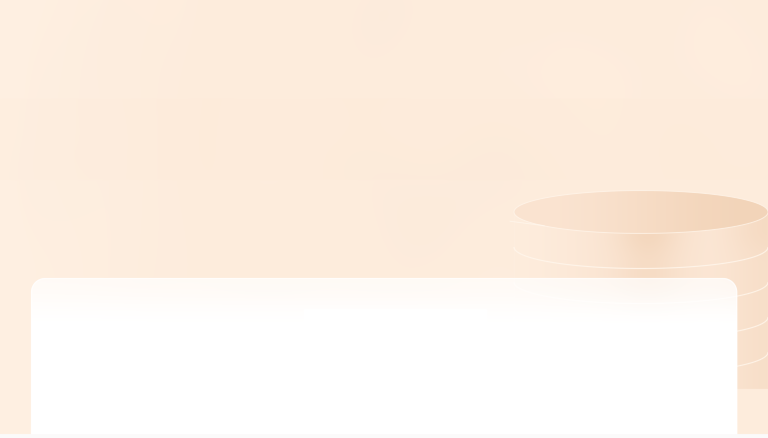
Give the GLSL for this background, as a WebGL 1 fragment shader.

```glsl
precision highp float;
uniform vec2 u_resolution;

const vec3 PEACH = vec3(0.992, 0.925, 0.863);
const vec3 PALE_PEACH = vec3(0.996, 0.937, 0.882);
const vec3 SAND = vec3(0.949, 0.831, 0.725);
const vec3 BLUSH = vec3(0.980, 0.890, 0.816);
const vec3 CREAM = vec3(1.0, 0.965, 0.925);
const vec3 FOOTER = vec3(0.985, 0.980, 0.980);

// Coverage of a signed distance, with an edge of the given softness
float fill(float d, float soft) {
  return 1.0 - smoothstep(-soft, soft, d);
}

float stroke(float d, float width, float soft) {
  return fill(abs(d) - width, soft);
}

float roundedBox(vec2 p, vec2 halfSize, float radius) {
  vec2 q = abs(p) - halfSize + radius;
  return length(max(q, 0.0)) + min(max(q.x, q.y), 0.0) - radius;
}

float ellipse(vec2 p, vec2 radii) {
  float k = max(length(p / radii), 0.001);
  return k * (k - 1.0) / max(length(p / (radii * radii)), 0.0001);
}

// Gradient noise
vec2 gradientAt(vec2 cell) {
  float angle = 6.2832 * fract(sin(dot(cell, vec2(127.1, 311.7))) * 4375.85);
  return vec2(cos(angle), sin(angle));
}

float corner(vec2 cell, vec2 f, vec2 offset) {
  return dot(gradientAt(cell + offset), f - offset);
}

float gradientNoise(vec2 p) {
  vec2 cell = floor(p);
  vec2 f = fract(p);
  vec2 w = f * f * (3.0 - 2.0 * f);
  float low = mix(corner(cell, f, vec2(0.0)), corner(cell, f, vec2(1.0, 0.0)), w.x);
  float high = mix(corner(cell, f, vec2(0.0, 1.0)), corner(cell, f, vec2(1.0)), w.x);
  return mix(low, high, w.y);
}

// Warm wall with a faint horizontal band and a lighter left edge
vec3 wall(vec2 p, float soft) {
  vec3 color = mix(PALE_PEACH, PEACH, smoothstep(0.0, 0.5, p.x));
  float band = fill(abs(p.y - 0.682) - 0.093, soft);
  color -= band * vec3(0.001, 0.004, 0.006);
  return color + 0.006 * gradientNoise(p * vec2(4.0, 3.0));
}

// Metallic shading across the side, s runs from -1 to 1
vec3 sideColor(float s, float depth) {
  float shade = 0.85 * exp(-pow((s - 0.06) / 0.26, 2.0));
  shade += 0.62 * smoothstep(0.5, 1.0, s);
  shade *= mix(1.0, 0.65, smoothstep(0.04, 0.12, depth));
  vec3 base = mix(PEACH, BLUSH, 0.7 * smoothstep(-1.0, -0.2, s));
  return mix(base, SAND, shade);
}

// Stack of discs: side, lid and the front arcs between discs
vec3 drawStack(vec3 color, vec2 p, vec2 radii, float bottom, float spacing, float soft) {
  float s = p.x / radii.x;
  float side = fill(max(abs(p.x) - radii.x, max(p.y, bottom - p.y)), soft);
  color = mix(color, sideColor(s, -p.y), side);
  color = mix(color, CREAM, 0.3 * side * stroke(p.x + radii.x, 0.001, soft));

  float lid = ellipse(p, radii);
  vec3 lidColor = mix(BLUSH, SAND, smoothstep(-0.8, 0.9, s));
  color = mix(color, lidColor, fill(lid, soft));
  color = mix(color, CREAM, 0.8 * stroke(lid, 0.001, soft));

  for (int i = 1; i < 5; i++) {
    vec2 q = p + vec2(0.0, spacing * float(i));
    float arc = stroke(ellipse(q, radii), 0.0012, soft) * step(q.y, 0.0);
    color = mix(color, CREAM, 0.9 * arc);
  }

  // Loose end of the rim on the left
  float tail = stroke(p.y + 0.021 + 0.13 * (p.x + 0.3), 0.001, soft);
  tail *= fill(abs(p.x + 0.26) - 0.04, soft);
  return mix(color, CREAM, 0.85 * tail);
}

// Translucent white panel that turns solid further down
vec3 drawCard(vec3 color, vec2 p, vec2 center, vec2 halfSize, float soft) {
  float d = roundedBox(p - center, halfSize, 0.032);
  float top = center.y + halfSize.y;
  float opacity = mix(0.72, 1.0, smoothstep(0.0, 0.115, top - p.y));
  color = mix(color, vec3(1.0), opacity * fill(d, soft));
  return mix(color, vec3(1.0), 0.75 * stroke(d + 0.001, 0.0012, soft));
}

void main() {
  float aspect = 1.7534;
  vec2 p = gl_FragCoord.xy / u_resolution * vec2(aspect, 1.0);
  float soft = 0.75 / u_resolution.y;

  vec3 color = wall(p, soft);
  color = drawStack(color, p - vec2(1.4635, 0.516), vec2(0.290, 0.049), -0.404, 0.080, soft);
  color = drawCard(color, p, vec2(0.877, 0.065), vec2(0.806, 0.300), soft);

  // Solid patch on the card
  float patchShape = roundedBox(p - vec2(0.903, 0.147), vec2(0.209, 0.147), 0.002);
  color = mix(color, vec3(1.0), fill(patchShape, soft));

  color = mix(color, FOOTER, fill(p.y - 0.009, soft));
  gl_FragColor = vec4(color, 1.0);
}
```
